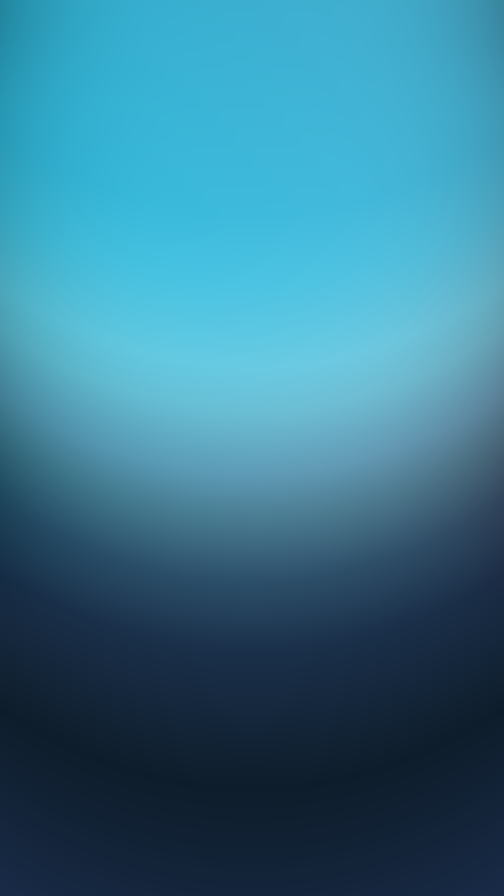
A Shadertoy shader for this background:

```glsl
// A soft cyan glow sinking into deep navy, curved like a broad bowl.
// A vertical colour ramp is bent by a parabola across the width, then
// shaded at the upper sides and tinted from cool left to pale right.

#define BOWL_CURVE   0.09   // how far the ramp rises at the sides
#define SIDE_SHADE   0.18   // darkening at the upper side edges
#define CORNER_SHADE 0.08   // extra darkening in the top corners
#define RED_TILT     0.045  // red shift from left to right
#define STOPS        11

// Ramp stops: colour in rgb, depth below the top edge in a.
const vec4 ramp[STOPS] = vec4[STOPS](
    vec4(0.235, 0.686, 0.816, 0.00),
    vec4(0.243, 0.729, 0.863, 0.24),
    vec4(0.298, 0.765, 0.886, 0.32),
    vec4(0.408, 0.792, 0.886, 0.41),
    vec4(0.416, 0.745, 0.831, 0.46),
    vec4(0.369, 0.604, 0.710, 0.53),
    vec4(0.286, 0.482, 0.565, 0.58),
    vec4(0.173, 0.306, 0.408, 0.65),
    vec4(0.102, 0.184, 0.286, 0.73),
    vec4(0.055, 0.114, 0.169, 0.88),
    vec4(0.094, 0.165, 0.275, 1.08));

vec3 rampColor(float depth) {
    vec3 color = ramp[0].rgb;
    for (int i = 1; i < STOPS; i++) {
        float t = (depth - ramp[i - 1].a) / (ramp[i].a - ramp[i - 1].a);
        color = mix(color, ramp[i].rgb, clamp(t, 0.0, 1.0));
    }
    return color;
}

void mainImage(out vec4 fragColor, in vec2 fragCoord) {
    vec2 uv = fragCoord / iResolution.xy;
    float side = 2.0 * uv.x - 1.0;
    float depth = 1.0 - uv.y;
    float side2 = side * side;

    // Bowl-shaped gradient
    vec3 color = rampColor(depth + BOWL_CURVE * side2);

    // Side shade and tint, confined to the lit upper part
    float lit = 1.0 - smoothstep(0.5, 0.72, depth);
    float edge = pow(abs(side), 3.5);
    float corner = edge * (1.0 - smoothstep(0.0, 0.14, depth));
    color *= 1.0 - lit * (SIDE_SHADE * edge + CORNER_SHADE * corner);
    color.r += RED_TILT * lit * side;

    fragColor = vec4(color, 1.0);
}
```
